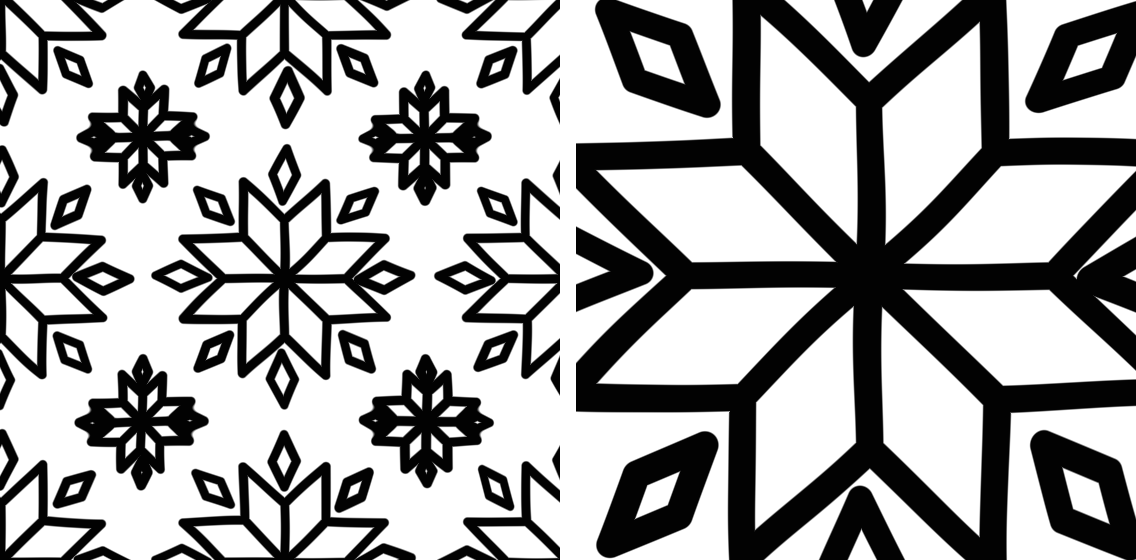
Left, the full canvas; right, a detail of the centre.
Give the GLSL for this pattern, as a Shadertoy shader.

```glsl
// Black outlined eight-armed snow stars on white: a square lattice of large
// stars with half-size stars in the gaps. Each is folded into one octant of
// line segments, ringed by hollow diamonds, and given a slight hand-cut wobble.

#define CENTER vec2(0.508, 0.5026)  // one large star, in canvas units
#define PITCH 0.5065                // lattice spacing, in canvas units
#define STROKE 0.0160               // half line width, in cells
#define SMALL_SCALE 0.487           // small star size against large
#define WOBBLE 0.013                // bend of the lines, in cells
#define WOBBLE_FREQ 4.0
#define JITTER 0.007                // diamond placement error
#define BLEED 0.060                 // ink filling the small stars' side gaps
#define INK vec3(0.008)
#define PAPER vec3(1.0)

const float QUARTER_PI = 0.78539816;

// Random pair in -1..1
vec2 hash2(vec2 p) {
    vec3 h = fract(vec3(p.xyx) * vec3(0.1031, 0.1030, 0.0973));
    h += dot(h, h.yzx + 33.33);
    return 2.0 * fract((h.xx + h.yz) * h.zy) - 1.0;
}

float gradientNoise(vec2 p) {
    vec2 i = floor(p), f = fract(p);
    vec2 u = f * f * f * (f * (f * 6.0 - 15.0) + 10.0);
    vec2 e = vec2(1.0, 0.0);
    float low = mix(dot(hash2(i), f), dot(hash2(i + e), f - e), u.x);
    float high = mix(dot(hash2(i + e.yx), f - e.yx),
                     dot(hash2(i + e.xx), f - e.xx), u.x);
    return mix(low, high, u.y);
}

float segment(vec2 p, vec2 a, vec2 b) {
    vec2 ab = b - a;
    return length(p - a - ab * clamp(dot(p - a, ab) / dot(ab, ab), 0.0, 1.0));
}

float smoothMin(float a, float b, float k) {
    float h = max(k - abs(a - b), 0.0) / k;
    return min(a, b) - 0.25 * k * h * h;
}

// Eight parallelogram arms, drawn as lines in one folded octant
float arms(vec2 p, float stroke) {
    vec2 a = abs(p);
    bool upright = a.y > a.x;
    if (upright) a = a.yx;
    vec2 dip = vec2(upright ? 0.206 : 0.217, 0.0);
    vec2 tip = upright ? vec2(0.339, 0.147) : vec2(0.357, 0.139);
    vec2 corner = vec2(0.146);
    float spokes = min(segment(a, vec2(0.0), dip), segment(a, vec2(0.0), corner));
    float edges = min(segment(a, dip, tip), segment(a, corner, tip));
    return min(spokes, edges) - stroke;
}

// Arms plus a ring of diamonds; every second diamond lies on a diagonal
float snowStar(vec2 p, vec2 seed, float stroke, float bleed, bool diagonals) {
    float d = arms(p, stroke);
    for (int i = 0; i < 8; i++) {
        bool diagonal = (i & 1) == 1;
        if (diagonal && !diagonals) continue;
        float angle = float(i) * QUARTER_PI;
        vec2 dir = vec2(cos(angle), sin(angle));
        vec2 random = hash2(seed + float(i) * vec2(3.7, 7.3));
        vec2 q = vec2(dot(p, dir), dot(p, vec2(-dir.y, dir.x)));
        q -= vec2(0.359, 0.0) + JITTER * random;
        q.y += 0.10 * random.x * q.x;
        vec2 halfSize = diagonal ? vec2(0.081, 0.037) : vec2(0.093, 0.044);
        float diamond = segment(abs(q), vec2(halfSize.x, 0.0), vec2(0.0, halfSize.y));
        diamond -= stroke * (1.0 + 0.09 * random.y);
        d = smoothMin(d, diamond, max(bleed * dir.x * dir.x, 0.0001));
    }
    return d;
}

void mainImage(out vec4 fragColor, in vec2 fragCoord) {
    vec2 grid = (fragCoord / iResolution.y - CENTER) / PITCH;
    vec2 bend = vec2(gradientNoise(grid * WOBBLE_FREQ),
                     gradientNoise(grid * WOBBLE_FREQ + 17.0));
    vec2 warped = grid + WOBBLE * bend;

    // Large stars on the lattice points
    vec2 cell = floor(grid + 0.5);
    float d = snowStar(warped - cell, cell + 41.0, STROKE, 0.0, true);

    // Small stars in the gaps, with the same pen width
    vec2 gap = floor(grid);
    vec2 p = warped - gap - 0.5 - JITTER * hash2(gap + 83.0);
    float small = snowStar(p / SMALL_SCALE, gap + 67.0,
                           1.04 * STROKE / SMALL_SCALE, BLEED, false);
    d = min(d, small * SMALL_SCALE);

    // Smooth edge about two pixels wide
    float soft = 1.0 / (iResolution.y * PITCH);
    float ink = 1.0 - smoothstep(-soft, soft, d);
    fragColor = vec4(mix(PAPER, INK, ink), 1.0);
}
```
